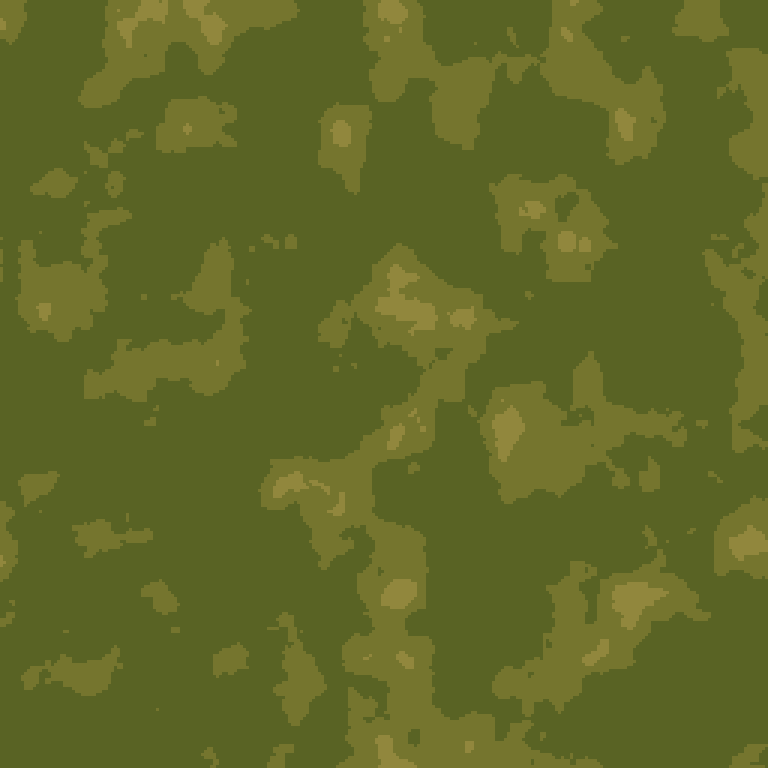
Reproduce this texture procedurally as a Shadertoy shader.

```glsl
// Mossy camouflage ground: ragged olive patches with small tan cores on dark green.
// Layered lattice noise is sampled on a fine square grid and cut at two heights
// into three flat tones; a small supersample smooths the grid edges.

const vec3 MOSS  = vec3(0.350, 0.390, 0.140);
const vec3 OLIVE = vec3(0.460, 0.460, 0.180);
const vec3 TAN   = vec3(0.570, 0.530, 0.240);

const float GRID_CELLS  = 256.0;  // blocks across the canvas
const float PATCH_FREQ  = 13.0;   // broad patches across the canvas
const float OLIVE_LEVEL = 0.580;
const float TAN_LEVEL   = 0.763;
const int   OCTAVES     = 4;
const int   SAMPLES     = 2;      // per pixel side

// Integer hash of a lattice point, 0 to 1
float hash(ivec2 cell, int seed) {
    uint h = uint(cell.x) * 374761393u + uint(cell.y) * 668265263u + uint(seed) * 2246822519u;
    h = (h ^ (h >> 15)) * 2246822519u;
    h = (h ^ (h >> 13)) * 3266489917u;
    h ^= h >> 16;
    return float(h >> 8) / 16777216.0;
}

// Smoothly interpolated lattice values
float valueNoise(vec2 p, int seed) {
    ivec2 cell = ivec2(floor(p));
    vec2 f = fract(p);
    vec2 w = f * f * (3.0 - 2.0 * f);
    float low  = mix(hash(cell, seed), hash(cell + ivec2(1, 0), seed), w.x);
    float high = mix(hash(cell + ivec2(0, 1), seed), hash(cell + ivec2(1, 1), seed), w.x);
    return mix(low, high, w.y);
}

// Octaves of noise, each twice as fine and half as strong
float layeredNoise(vec2 p, int octaves) {
    float sum = 0.0, total = 0.0, amplitude = 0.5;
    for (int i = 0; i < octaves; i++) {
        sum += amplitude * valueNoise(p, i + 1);
        total += amplitude;
        amplitude *= 0.5;
        p = p * 2.0 + vec2(0.37, 0.61);
    }
    return sum / total;
}

// Flat tone for a height
vec3 toneAt(float height, float oliveLevel, float tanLevel) {
    vec3 tone = mix(MOSS, OLIVE, step(oliveLevel, height));
    return mix(tone, TAN, step(tanLevel, height));
}

// Centre of the grid block that holds uv
vec2 snapToGrid(vec2 uv, float cells) {
    return (floor(uv * cells) + 0.5) / cells;
}

void mainImage(out vec4 fragColor, in vec2 fragCoord) {
    vec3 color = vec3(0.0);

    // Average a few points inside the pixel
    for (int y = 0; y < SAMPLES; y++) {
        for (int x = 0; x < SAMPLES; x++) {
            vec2 offset = (vec2(x, y) + 0.5) / float(SAMPLES) - 0.5;
            vec2 uv = (fragCoord + offset) / iResolution.y;
            vec2 block = snapToGrid(uv, GRID_CELLS);
            float height = layeredNoise(block * PATCH_FREQ + 0.25, OCTAVES);
            color += toneAt(height, OLIVE_LEVEL, TAN_LEVEL);
        }
    }
    fragColor = vec4(color / float(SAMPLES * SAMPLES), 1.0);
}
```
